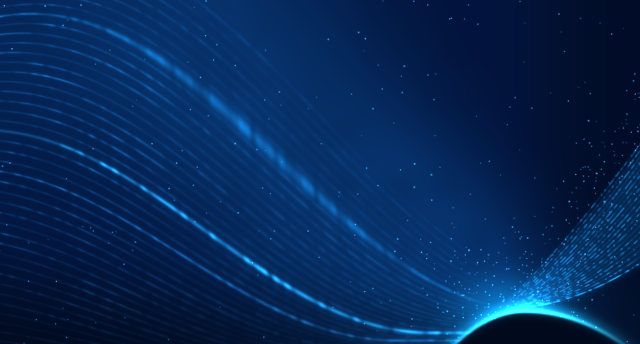
This background is drawn by a Shadertoy shader. Its source:

```glsl
// Glowing streams of light lines sweep across deep blue space into a bright arch.

const float PI = 3.14159;

float hash(vec2 p) {
    p = fract(p * vec2(0.1031, 0.1137));
    p += dot(p, p.yx + 33.33);
    return fract((p.x + p.y) * p.x * 17.0);
}

float noise(vec2 p) {
    vec2 i = floor(p), f = fract(p);
    f = f * f * (3.0 - 2.0 * f);
    return mix(mix(hash(i), hash(i + vec2(1, 0)), f.x),
               mix(hash(i + vec2(0, 1)), hash(i + vec2(1, 1)), f.x), f.y);
}

float bell(float d, float width) {
    return exp(-d * d / (width * width));
}

// Height (x) and slope (y) of one curve of the left stream; t = 0 is its crest.
vec2 streamCurve(float x, float t) {
    float amp = 0.43 - 0.18 * t;
    float rate = PI / (1.45 - 0.2 * t);
    float phase = min((x - 0.09 + 0.19 * t) * rate, PI);
    return vec2(0.53 - 0.27 * t + amp * cos(phase), -amp * rate * sin(phase));
}

// Round sparkles, one per grid cell, shown where the hash falls under density.
float sparkles(vec2 p, float scale, float density, float pixel) {
    vec2 cell = floor(p * scale), seed = cell + scale;
    vec2 center = 0.25 + 0.5 * vec2(hash(seed + 17.0), hash(seed + 59.0));
    float d = length(fract(p * scale) - center) / scale;
    float size = mix(0.001, 0.0024, pow(hash(seed + 91.0), 4.0));
    float shown = step(hash(seed), density);
    return shown * (0.2 + 0.7 * hash(seed + 33.0)) * (1.0 - smoothstep(0.0, size + pixel, d));
}

void mainImage(out vec4 fragColor, in vec2 fragCoord) {
    vec2 p = fragCoord / iResolution.y;
    p.x *= 1.855 * iResolution.y / iResolution.x;
    float pixel = 1.0 / iResolution.y;
    vec2 focus = vec2(1.47, 0.1);

    // Background: dark night and a cloudy blue haze with a slanted right edge
    float above = p.y - streamCurve(p.x, 0.0).x;
    float beyond = dot(p - vec2(1.2, 0.62), vec2(0.787, 0.617));
    float cloud = 0.6 * noise(p * 5.0) + 0.4 * noise(p * 13.0 + 7.0);
    float haze = smoothstep(0.32, -0.22, beyond + 0.12 * (cloud - 0.5));
    haze *= bell(min(above + 0.02, 0.0), 0.42) * (0.82 + 0.3 * cloud);
    haze *= mix(0.6, 1.0, smoothstep(0.0, 0.5, p.x));
    vec3 color = mix(vec3(0.008, 0.08, 0.24), vec3(0.025, 0.19, 0.41), haze);
    color *= mix(0.5, 1.0, smoothstep(-0.05, 0.38, p.y + 0.12 * p.x));
    color *= 1.0 - 0.35 * smoothstep(1.4, 1.8, p.x);
    color += vec3(0.01, 0.06, 0.1) * cloud * bell(beyond + 0.04, 0.12) * smoothstep(0.85, 0.3, p.y);

    // Left stream: fine dashed lines, out of focus around its middle
    float blur = bell(p.x - 0.8, 0.4);
    float fade = smoothstep(1.46, 1.25, p.x);
    for (int i = -7; i <= 34; i++) {
        float t = float(i) / 16.0;
        vec2 curve = streamCurve(p.x, t);
        float d = abs(p.y - curve.x) / sqrt(1.0 + curve.y * curve.y);
        float width = mix(0.0017, 0.004, blur) + 0.4 * pixel;
        float dash = noise(vec2(p.x * 60.0, float(i) * 7.0 + 300.0));
        float patchy = noise(vec2(p.x * 7.0, float(i) * 3.0 + 400.0));
        float power = 0.1 + 0.6 * dash * patchy;
        power *= mix(1.0, 0.32, smoothstep(0.1, 0.8, p.x)) * smoothstep(2.6, 0.7, t);
        power *= i < 0 ? 0.6 : 1.0;
        vec3 tint = vec3(0.1, 0.42, 0.64);
        if (i == 0) {
            width += 0.011 * bell(p.x - 0.75, 0.38);
            power = (0.2 + 0.45 * dash) * (0.6 + 0.4 * patchy);
            tint = vec3(0.08, 0.52, 0.76);
        } else if (i == 12) {
            width += 0.0015;
            power = 0.25 + 0.85 * dash * smoothstep(0.1, 0.3, p.x);
            tint = vec3(0.13, 0.62, 0.85);
        } else if (i == 16) {
            power = 0.2 + 0.5 * dash;
        }
        color += tint * power * fade * (bell(d, width) + 0.07 * bell(d, width * 4.0));
    }

    // Right fan: dotted lines spreading upward from the focus
    float run = max(p.x - 1.43, 0.001) / 0.425;
    float open = smoothstep(0.05, 0.3, run);
    float fanTop = 0.1 + 0.48 * pow(run, 1.2), fanBase = 0.1 + 0.135 * pow(run, 2.1);
    color += vec3(0.01, 0.09, 0.14) * open * smoothstep(fanTop + 0.02, fanTop - 0.06, p.y)
           * smoothstep(fanBase - 0.03, fanBase + 0.02, p.y);
    for (int i = 0; i < 20; i++) {
        float s = float(i) / 19.0;
        float bend = mix(1.2, 2.1, s), rise = mix(0.48, 0.135, s);
        float slope = rise * bend * pow(run, bend - 1.0) / 0.425;
        float d = abs(p.y - 0.1 - rise * pow(run, bend)) / sqrt(1.0 + slope * slope);
        float dots = noise(vec2((p.x + p.y) * 90.0, float(i) * 5.0 + 90.0));
        float power = (0.14 + 0.6 * smoothstep(0.3, 0.9, dots)) * open;
        power *= i == 19 ? 1.3 : 0.75;
        color += vec3(0.1, 0.52, 0.75) * power * bell(d, 0.0014 + 0.4 * pixel);
    }

    // Sparkles: sparse everywhere, crowded above the focus and along the fan
    float crowd = 0.6 * bell(p.y - fanTop - 0.05, 0.14) * smoothstep(1.15, 1.5, p.x);
    crowd += 0.6 * bell(length((p - focus) * vec2(0.8, 1.0)), 0.16);
    float stars = sparkles(p, 24.0, 0.04, pixel)
                + sparkles(p + 3.1, 55.0, 0.01 + 0.25 * crowd, pixel)
                + sparkles(p + 5.7, 90.0, 0.2 * crowd, pixel);
    color += vec3(0.2, 0.6, 0.8) * stars;

    // Arch: glowing rim over a dark dome
    float side = p.x - 1.52;
    float steep = side < 0.0 ? 2.4 : 1.2;
    float rim = (p.y - 0.094 + steep * side * side) / sqrt(1.0 + 4.0 * steep * steep * side * side);
    float inside = smoothstep(pixel, -0.008, rim);
    color = mix(color, vec3(0.004, 0.035, 0.11), inside * smoothstep(0.34, 0.22, abs(side)));
    float along = bell(side, side < 0.0 ? 0.2 : 0.24);
    color += vec3(0.25, 0.75, 0.8) * along * bell(rim - 0.003, 0.007);
    color += vec3(0.05, 0.45, 0.55) * along * bell(rim - 0.008, 0.022) * (1.0 - 0.7 * inside);
    color += vec3(0.02, 0.28, 0.38) * bell(length((p - focus) * vec2(0.6, 1.0)), 0.085) * (1.0 - inside);

    fragColor = vec4(min(color, 1.0), 1.0);
}
```
